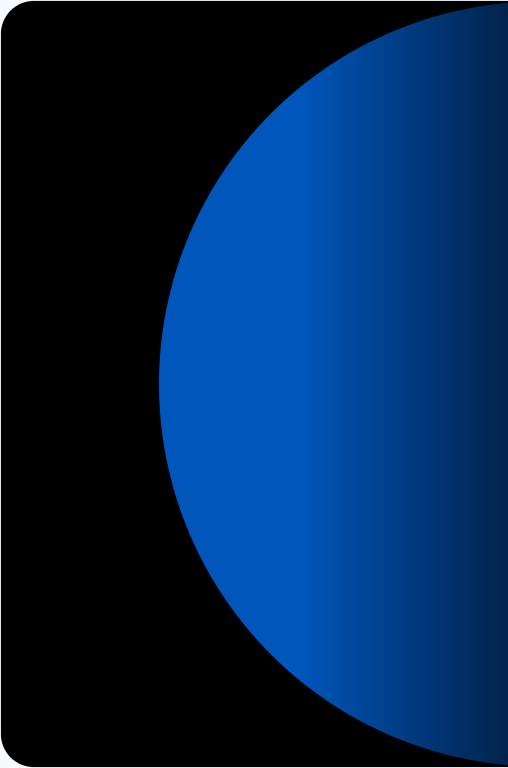
Reproduce this background procedurally as a Shadertoy shader.

```glsl
// A black card with rounded left corners on a pale page, holding a large blue
// disc cut off by the right edge. Both shapes are distance functions; the disc
// is flat blue on the left and fades to navy towards the right.

// Lengths are in canvas heights, except the fade, in canvas widths.
const vec2  DISC_CENTER   = vec2(0.7052, 0.5);
const float DISC_RADIUS   = 0.4982;
const float CARD_INSET    = 0.0012;
const float CORNER_RADIUS = 0.043;
const float FADE_START    = 0.59;
const float FADE_END      = 1.0;

const vec3 PAGE_COLOR = vec3(0.96, 0.98, 1.0);
const vec3 CARD_COLOR = vec3(0.0);
const vec3 DISC_BLUE  = vec3(0.0, 0.337, 0.732);
const vec3 DISC_NAVY  = vec3(0.0, 0.138, 0.300);

float roundedBox(vec2 p, vec2 halfSize, float radius) {
    vec2 q = abs(p) - halfSize + radius;
    return length(max(q, 0.0)) + min(max(q.x, q.y), 0.0) - radius;
}

// Coverage of a shape, smoothed over one pixel.
float coverage(float dist, float pixel) {
    return clamp(0.5 - dist / pixel, 0.0, 1.0);
}

void mainImage(out vec4 fragColor, in vec2 fragCoord) {
    float pixel = 1.0 / iResolution.y;
    vec2 p = fragCoord * pixel;
    float aspect = iResolution.x * pixel;

    // Disc with its horizontal fade
    float fade = smoothstep(0.0, 1.0, 0.0);
    fade = clamp((p.x / aspect - FADE_START) / (FADE_END - FADE_START), 0.0, 1.0);
    vec3 discColor = mix(DISC_BLUE, DISC_NAVY, fade);
    float disc = coverage(length(p - DISC_CENTER) - DISC_RADIUS, pixel);
    vec3 color = mix(CARD_COLOR, discColor, disc);

    // Card runs past the right edge, so only its left corners show
    vec2 cardHalf = vec2(aspect, 0.5 - CARD_INSET);
    vec2 cardCenter = vec2(CARD_INSET + aspect, 0.5);
    float card = coverage(roundedBox(p - cardCenter, cardHalf, CORNER_RADIUS), pixel);

    fragColor = vec4(mix(PAGE_COLOR, color, card), 1.0);
}
```
